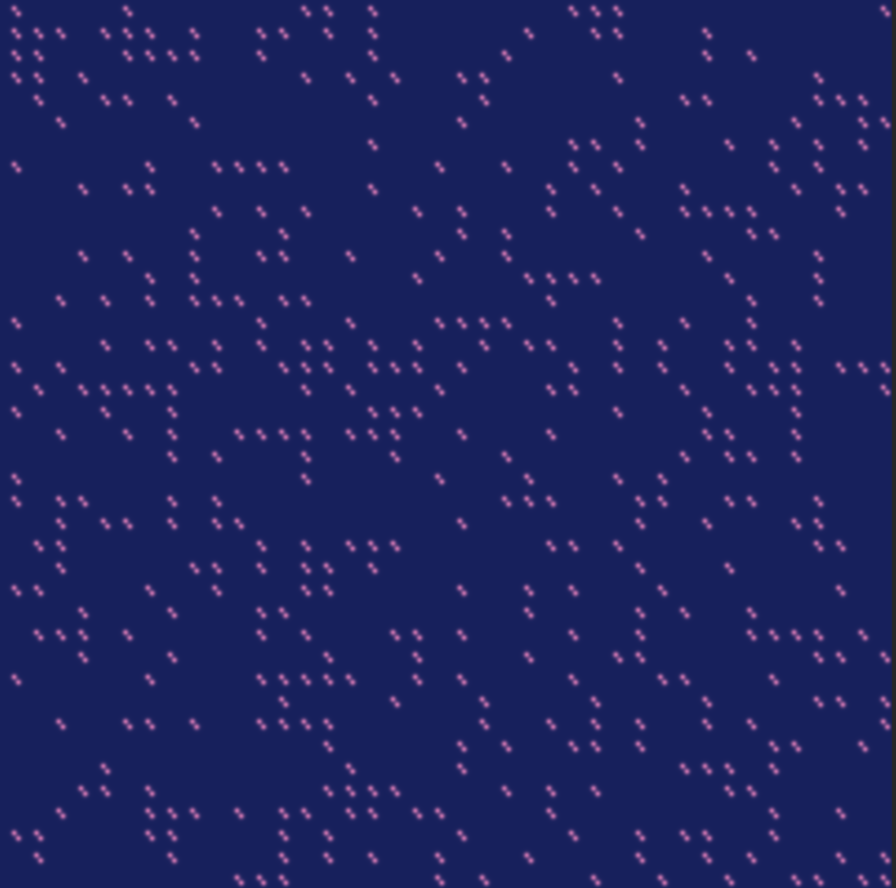
Write a Shadertoy shader that draws this pattern.

```glsl
// Sparse random grid of slanted pink double dots on navy, with a thin dark strip at the right.

float hash(vec2 p) {
    vec3 q = fract(p.xyx * vec3(0.1031, 0.1030, 0.0973));
    q += dot(q, q.yzx + 33.33);
    return fract((q.x + q.y) * q.z);
}

// Soft round spot, sized in cell units
float softSpot(vec2 p) {
    return exp(-dot(p, p) / (2.0 * 0.097 * 0.097));
}

void mainImage(out vec4 fragColor, in vec2 fragCoord) {
    // Canvas widths, measured from the top left
    vec2 uv = vec2(fragCoord.x, iResolution.y - fragCoord.y) / iResolution.x;

    // Square cells, inset a little from the left edge
    vec2 grid = (uv - vec2(0.0058, 0.0)) / 0.02487;
    vec2 cell = floor(grid);
    vec2 local = grid - cell - 0.5;

    // Each filled cell holds two spots, upper left and lower right
    float filled = step(hash(cell + 7.0), 0.28) * step(0.0, cell.x);
    vec2 slant = vec2(0.095, 0.12);
    float glow = filled * (softSpot(local + slant) + softSpot(local - slant));

    vec3 navy = vec3(0.092, 0.127, 0.362);
    vec3 pink = vec3(0.74, 0.43, 0.66);
    vec3 color = mix(navy, pink, min(glow, 1.0));

    // Charcoal strip along the right edge
    float pixel = 1.0 / iResolution.x;
    float strip = smoothstep(-pixel, pixel, uv.x - 0.9955);
    color = mix(color, vec3(0.15, 0.15, 0.16), strip);

    fragColor = vec4(color, 1.0);
}
```
